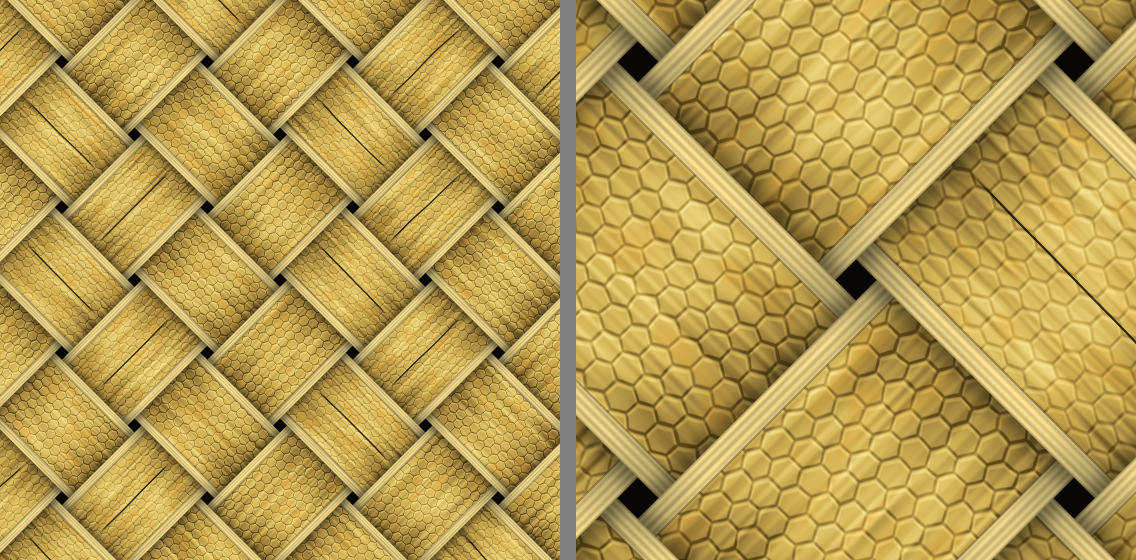
Left, the full canvas; right, a detail of the centre.
Reproduce this pattern procedurally as a WebGL 1 fragment shader.

```glsl
precision highp float;
// Diagonal plain weave of golden straps with fine embossed scales, ribbed borders and dark gaps.

uniform vec2 u_resolution;

const float REPEATS = 3.85;       // gaps across the canvas
const float HALF_WIDTH = 0.453;   // strap half width, in weave cells
const float BODY_HALF = 0.372;    // embossed part, inside the borders
const float VISIBLE_HALF = 0.547; // half length shown between crossings
const float SCALES = 10.4;        // embossed scales per cell
const float GRAIN = 58.0;         // fibres per cell
const float RIBS = 42.0;          // border ribs per cell
const float SPLIT_SHARE = 0.48;   // share of straps with a dark split
const float SPLIT_WIDTH = 0.002;

const vec3 GAP = vec3(0.03, 0.025, 0.02);
const vec3 SHADOW = vec3(0.37, 0.28, 0.09);
const vec3 OLIVE = vec3(0.61, 0.50, 0.23);
const vec3 GOLD = vec3(0.83, 0.71, 0.34);
const vec3 LIGHT = vec3(0.96, 0.88, 0.56);
const vec3 AMBER = vec3(0.84, 0.63, 0.23);
const vec3 BORDER = vec3(0.89, 0.80, 0.51);

float hash(vec2 p) {
  vec3 q = fract(p.xyx * 0.1031);
  q += dot(q, q.yzx + 33.33);
  return fract((q.x + q.y) * q.z);
}

float noise(vec2 p) {
  vec2 i = floor(p), f = fract(p);
  f = f * f * (3.0 - 2.0 * f);
  return mix(mix(hash(i), hash(i + vec2(1.0, 0.0)), f.x),
             mix(hash(i + vec2(0.0, 1.0)), hash(i + 1.0), f.x), f.y);
}

// Distance to the border of the nearest hexagon
float hexEdge(vec2 p) {
  vec2 s = vec2(1.0, 1.7320508);
  vec2 a = mod(p, s) - 0.5 * s;
  vec2 b = mod(p - 0.5 * s, s) - 0.5 * s;
  vec2 h = abs(dot(a, a) < dot(b, b) ? a : b);
  return 0.5 - max(h.x, dot(h, 0.5 * s));
}

float hexLine(vec2 p) {
  return 1.0 - smoothstep(0.01, 0.095, hexEdge(p));
}

vec3 goldRamp(float t) {
  vec3 c = mix(SHADOW, OLIVE, clamp(t / 0.3, 0.0, 1.0));
  c = mix(c, GOLD, clamp((t - 0.3) / 0.35, 0.0, 1.0));
  return mix(c, LIGHT, clamp((t - 0.65) / 0.35, 0.0, 1.0));
}

// p.x runs along the strap, p.y across it; both are zero at the centre
vec3 strapColor(vec2 p, vec2 id, float aa) {
  float pick = hash(id + 17.3);
  float isSplit = step(pick, SPLIT_SHARE);
  vec2 seed = 40.0 * vec2(hash(id + 3.1), hash(id + 9.7));
  float end = abs(p.x) / VISIBLE_HALF;
  float side = abs(p.y);
  float crown = 1.0 - smoothstep(0.15, 1.1, end);

  // Long straight fibres and stained streaks
  float fibre = noise(vec2(p.x * 3.0, p.y * GRAIN) + seed) - 0.5;
  float streak = noise(vec2(p.x * 4.0, p.y * 24.0) - seed) - 0.5;
  float patches = noise(p * vec2(7.0, 13.0) + seed.yx);

  // Thin embossed scales, lit from one side
  vec2 warp = vec2(noise(p * 12.0 + seed), noise(p * 12.0 - seed)) - 0.5;
  vec2 q = p * SCALES + 0.15 * warp + seed;
  float groove = hexLine(q);
  float ridge = hexLine(q + vec2(0.09, 0.12));
  float row = abs(fract(q.y * 1.1547) - 0.5);
  float crease = smoothstep(0.34, 0.5, row) * (0.4 + 0.6 * patches);

  float tone = 0.27 + 0.43 * crown + 0.36 * fibre + 0.22 * streak;
  tone += mix(1.0, 0.7, isSplit) * (0.18 * ridge - 0.38 * groove);
  tone += isSplit * (0.06 - 0.22 * crease);
  vec3 body = goldRamp(tone);
  float stain = smoothstep(0.55, 0.9, patches + 0.3 * streak);
  body = mix(body, AMBER * (0.65 + 0.5 * tone), 0.45 * stain);

  // Dark split along the middle
  float bend = 0.02 * (noise(vec2(p.x * 3.0, 0.0) + seed) - 0.5);
  float cut = 1.0 - smoothstep(SPLIT_WIDTH, SPLIT_WIDTH + aa, abs(p.y + bend));
  cut *= isSplit * (1.0 - smoothstep(0.36, 0.5, abs(p.x)));
  body = mix(body, GAP, 0.8 * cut);

  // Ribbed border
  float ribs = 0.5 + 0.5 * cos(6.2831853 * RIBS * (side - BODY_HALF));
  vec3 border = BORDER * (0.83 + 0.17 * ribs + 0.14 * fibre);
  border *= 1.08 - 0.28 * smoothstep(0.45, 1.05, end);
  border *= 1.0 - 0.22 * smoothstep(HALF_WIDTH - 0.012, HALF_WIDTH, side);
  vec3 color = mix(body, border, smoothstep(-aa, aa, side - BODY_HALF));
  float seam = 1.0 - smoothstep(0.002, 0.002 + aa, abs(side - BODY_HALF));
  color *= 1.0 - 0.28 * seam;

  // Contact shadow where the strap dips under its neighbour
  return color * (1.0 - 0.34 * smoothstep(0.84, 1.02, end));
}

float strapMask(float across, float aa) {
  return 1.0 - smoothstep(-0.5 * aa, 0.5 * aa, abs(across) - HALF_WIDTH);
}

void main() {
  float size = min(u_resolution.x, u_resolution.y);
  vec2 p = (gl_FragCoord.xy - 0.5 * u_resolution) / size * REPEATS;
  float aa = 1.4142 * REPEATS / size;

  // Diagonal weave coordinates with a gap at every integer corner
  vec2 w = vec2(p.x + p.y, p.y - p.x);
  vec2 cell = floor(w);
  vec2 across = w - cell - 0.5;
  vec2 rise = vec2(mod(w.x - cell.y + 0.5, 2.0) - 1.0, across.y);
  vec2 fall = vec2(mod(w.y - cell.x - 0.5, 2.0) - 1.0, across.x);
  vec2 riseId = vec2(floor(w.x - rise.x), cell.y);
  vec2 fallId = vec2(cell.x, floor(w.y - fall.x));
  vec4 riseStrap = vec4(strapColor(rise, riseId, aa), strapMask(rise.y, aa));
  vec4 fallStrap = vec4(strapColor(fall, fallId, aa), strapMask(fall.y, aa));

  // Alternate which strap lies on top
  bool riseOnTop = mod(cell.x + cell.y, 2.0) < 0.5;
  vec4 top = riseOnTop ? riseStrap : fallStrap;
  vec4 under = riseOnTop ? fallStrap : riseStrap;
  vec3 color = mix(GAP, under.rgb, under.a);
  color = mix(color, top.rgb, top.a);
  gl_FragColor = vec4(clamp(color, 0.0, 1.0), 1.0);
}
```
